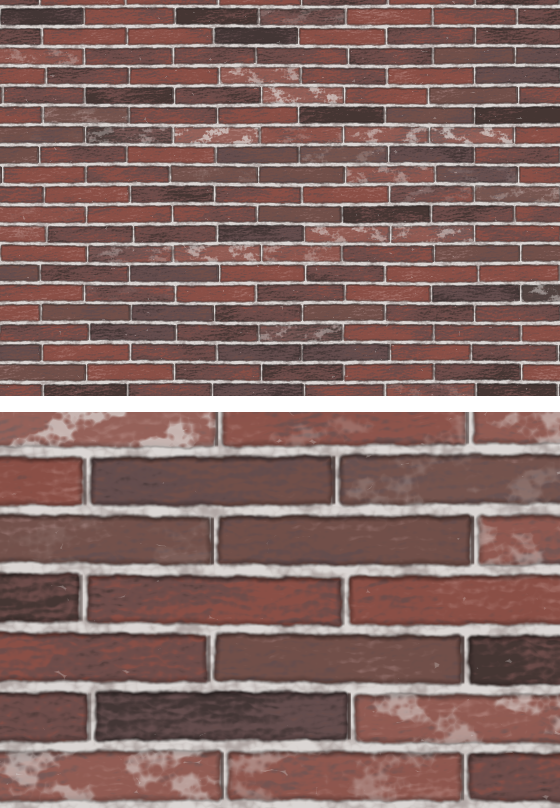
Top: the whole. Bottom: its middle third, enlarged.
Reproduce this texture procedurally as a WebGL 1 fragment shader.

```glsl
precision highp float;
uniform vec2 u_resolution;

#define COURSES 20.03
#define BRICKS 6.49
#define BED_JOINT 0.0094
#define HEAD_JOINT 0.0066
#define JOINT_JITTER 0.045
#define EDGE_WEAR 0.0011
#define CREASE_DEPTH 0.34
#define TONE_SPREAD 0.85
#define LIME 0.75

const vec3 BURNT = vec3(0.27, 0.21, 0.20);
const vec3 DUSKY = vec3(0.43, 0.30, 0.29);
const vec3 RED = vec3(0.54, 0.31, 0.275);
const vec3 PALE = vec3(0.65, 0.45, 0.42);
const vec3 MORTAR = vec3(0.86, 0.84, 0.83);
const vec3 MORTAR_GREY = vec3(0.60, 0.55, 0.54);

float hash(vec2 p) {
  vec3 q = fract(p.xyx * vec3(0.1031, 0.1030, 0.0973));
  q += dot(q, q.yzx + 33.33);
  return fract((q.x + q.y) * q.z);
}

// Distance to the nearest scattered point
float cellular(vec2 p) {
  vec2 cell = floor(p), f = fract(p);
  float nearest = 2.0;
  for (int j = -1; j <= 1; j++) {
    for (int i = -1; i <= 1; i++) {
      vec2 o = vec2(float(i), float(j));
      vec2 c = cell + o;
      vec2 point = o + vec2(hash(c), hash(c + 71.7)) - f;
      nearest = min(nearest, dot(point, point));
    }
  }
  return sqrt(nearest);
}

// Layered, bent sines, roughly -1 to 1
float waves(vec2 p) {
  float sum = 0.0, amp = 0.55;
  for (int i = 0; i < 4; i++) {
    sum += amp * sin(p.x + 1.6 * sin(p.y * 0.9 + float(i)));
    p = mat2(1.35, 1.15, -1.15, 1.35) * p + 2.3;
    amp *= 0.6;
  }
  return sum;
}

float jointAt(float k, float course) {
  return k + JOINT_JITTER * (2.0 * hash(vec2(k + 9.0, course + 31.0)) - 1.0);
}

float roundBox(vec2 p, vec2 halfSize, float r) {
  vec2 d = abs(p) - halfSize + r;
  return length(max(d, 0.0)) + min(max(d.x, d.y), 0.0) - r;
}

// Folded clay surface, stretched along the brick
float relief(vec2 p) {
  vec2 q = vec2(p.x * 42.0 + p.y * 38.0, p.y * 125.0 - p.x * 12.0);
  return cellular(q + 0.35 * waves(p * 60.0)) + 0.35 * cellular(p * vec2(110.0, 170.0));
}

vec3 brickRamp(float t) {
  vec3 c = mix(BURNT, DUSKY, smoothstep(0.0, 0.35, t));
  c = mix(c, RED, smoothstep(0.35, 0.62, t));
  return mix(c, PALE, smoothstep(0.68, 1.05, t));
}

void main() {
  vec2 p = gl_FragCoord.xy / u_resolution.y;
  float px = 1.0 / u_resolution.y;
  float pitch = u_resolution.x / u_resolution.y / BRICKS;

  // Running bond with uneven head joints
  float v = p.y * COURSES - 0.70 + 0.025 * sin(p.x * 9.0 + p.y * 14.0);
  float course = floor(v);
  float u = p.x / pitch + 0.5 * mod(course, 2.0);
  float k = floor(u + 0.5);
  if (u < jointAt(k, course)) k -= 1.0;
  float left = jointAt(k, course), right = jointAt(k + 1.0, course);
  vec2 id = vec2(k + 5.0, course + 7.0);
  float seed = hash(id), seed2 = hash(id + 43.0), seed3 = hash(id + 87.0);

  // Brick outline
  vec2 local = vec2((u - 0.5 * (left + right)) * pitch, (v - course - 0.5) / COURSES);
  local.y -= 0.0012 * (seed2 - 0.5) + 0.012 * (seed3 - 0.5) * local.x;
  vec2 halfSize = 0.5 * vec2((right - left) * pitch - HEAD_JOINT, 1.0 / COURSES - BED_JOINT);
  float d = roundBox(local, halfSize, 0.003) + EDGE_WEAR * waves(p * 130.0);
  float face = 1.0 - smoothstep(-0.0006 - px, 0.0006 + px, d);

  // Clay tone, creases and grain
  vec2 q = p + 3.0 * vec2(seed, seed2);
  float patches = waves(q * vec2(22.0, 45.0));
  float grain = cellular(q * 150.0) - 0.5;
  float slope = relief(q) - relief(q + vec2(-0.0012, 0.0022));
  float tone = 0.50 + TONE_SPREAD * (seed - 0.5) * 0.55 + 0.15 * patches;
  tone -= 0.32 * step(0.87, seed3);
  tone += CREASE_DEPTH * slope + 0.16 * grain;
  vec3 clay = brickRamp(tone);
  clay = mix(clay, clay.ggb * vec3(1.22, 1.0, 1.06), 0.6 * step(0.78, seed2));

  // Soot at the rim, strongest along the upper edge
  float rim = smoothstep(-0.0055, 0.0, d);
  clay *= 1.0 - rim * (0.24 + 0.2 * smoothstep(0.0, halfSize.y, local.y));

  // Lime smears, denser across the middle of the wall
  float band = exp(-pow((p.y - 0.56) / 0.17, 2.0));
  float limed = smoothstep(0.88 - 0.28 * band, 1.0, hash(id + 15.0));
  float smear = smoothstep(0.0, 0.85, waves(q * vec2(55.0, 95.0)) + 0.6 * grain);
  float fleck = smoothstep(0.88, 1.0, cellular(q * vec2(75.0, 110.0))) * 0.4;
  clay = mix(clay, MORTAR, LIME * clamp(limed * (0.18 + smear) + fleck, 0.0, 1.0));

  // Mortar, stained beside the bricks
  float stain = 0.5 + 0.4 * waves(p * vec2(70.0, 120.0)) + 0.5 * (cellular(p * 140.0) - 0.5);
  vec3 mortar = mix(MORTAR, MORTAR_GREY, 0.65 * smoothstep(0.25, 1.0, stain));
  mortar *= mix(0.72, 1.0, smoothstep(0.0, 0.0028, d));

  // Dark open crack along one side of a head joint
  float crack = 1.0 - smoothstep(0.0006, 0.0012 + px, abs(local.x - halfSize.x - 0.0014));
  crack *= 1.0 - smoothstep(halfSize.y - 0.002, halfSize.y + 0.001, abs(local.y));
  mortar = mix(mortar, BURNT, crack * (0.35 + 0.5 * seed2));

  gl_FragColor = vec4(clamp(mix(mortar, clay, face), 0.0, 1.0), 1.0);
}
```
